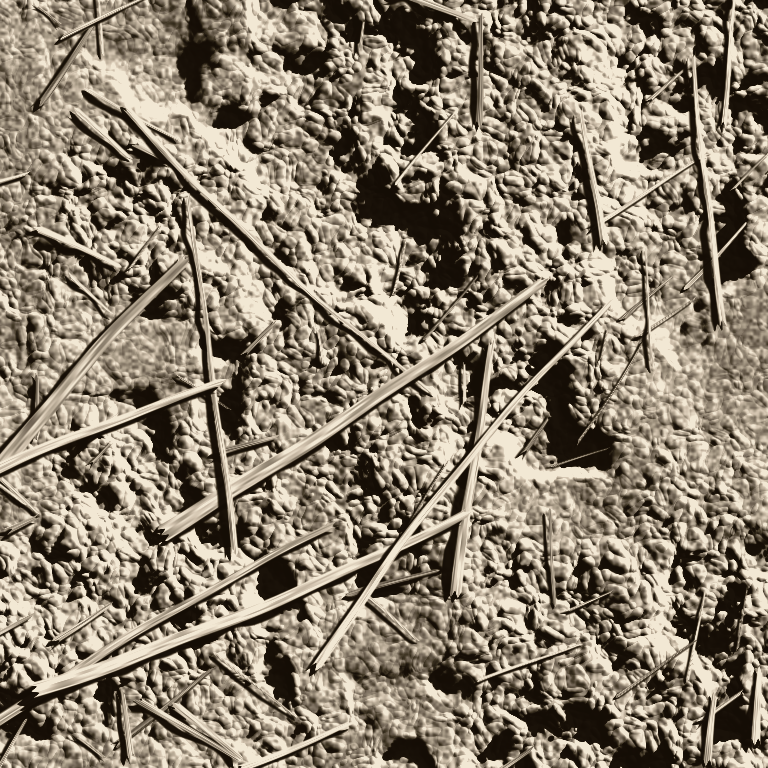
A WebGL 1 fragment shader for this texture:

```glsl
precision highp float;
// Dry cloddy soil in hard low sun, littered with straw stalks and their shadows.
uniform vec2 u_resolution;

const vec2 SUN = vec2(0.74, 0.67);   // ground direction towards the sun
const float SUN_SLOPE = 0.82;        // height gained per distance along a ray
const float EXPOSURE = 1.72;         // exponent that deepens the middle tones

const vec3 SHADOW = vec3(0.08, 0.05, 0.02);
const vec3 UMBER  = vec3(0.26, 0.22, 0.15);
const vec3 EARTH  = vec3(0.46, 0.41, 0.35);
const vec3 DUST   = vec3(0.65, 0.60, 0.52);
const vec3 SAND   = vec3(0.82, 0.76, 0.68);
const vec3 CREAM  = vec3(0.95, 0.91, 0.83);

float saturate(float x) { return clamp(x, 0.0, 1.0); }

vec3 hash3(vec2 p) {
  vec3 q = fract(p.xyx * vec3(0.1031, 0.1030, 0.0973));
  q += dot(q, q.yxz + 33.33);
  return fract((q.xxy + q.yzz) * q.zyx);
}

float noise(vec2 p) {
  vec2 i = floor(p), f = fract(p);
  f = f * f * (3.0 - 2.0 * f);
  float low = mix(hash3(i).x, hash3(i + vec2(1.0, 0.0)).x, f.x);
  float high = mix(hash3(i + vec2(0.0, 1.0)).x, hash3(i + 1.0).x, f.x);
  return mix(low, high, f.y);
}

// Rounded lumps of random size, one per cell; 0 on bare ground, 1 at the highest top
float clods(vec2 p) {
  vec2 cell = floor(p);
  float top = 0.0;
  for (int y = -1; y <= 1; y++)
    for (int x = -1; x <= 1; x++) {
      vec2 id = cell + vec2(float(x), float(y));
      vec3 rnd = hash3(id + 57.0);
      vec2 d = p - id - rnd.xy;
      float radius = mix(0.25, 0.8, rnd.z);
      top = max(top, radius * (1.0 - dot(d, d) / (radius * radius)));
    }
  return top;
}

float soilHeight(vec2 p) {
  vec2 warp = vec2(noise(p * 38.0), noise(p * 38.0 + 40.0)) - 0.5;
  vec2 q = p + 0.020 * warp;
  float rough = mix(0.42, 1.2, smoothstep(0.25, 0.7, noise(p * 5.5 + 21.0)));
  float broad = noise(p * 4.5 + 8.0) + 0.5 * (noise(q * 17.0) - 0.5);
  float pits = smoothstep(0.62, 0.86, broad);
  float lumps = 0.028 * clods(q * 12.0) + 0.021 * clods(q * 30.0 + 9.0)
              + 0.014 * clods(q * 70.0 + 30.0) + 0.0075 * noise(p * 140.0);
  return rough * lumps - 0.05 * pits;
}

// Sunlit brightness of the soil, with shadows found by stepping towards the sun
float soilTone(vec2 p) {
  float h = soilHeight(p);
  float facing = (h - soilHeight(p + SUN * 0.002)) / 0.002;
  float blocked = 0.0;
  for (int i = 1; i <= 9; i++) {
    float s = float(i) / 9.0;
    float reach = 0.0025 + 0.068 * s * s;
    blocked = max(blocked, soilHeight(p + SUN * reach) - h - SUN_SLOPE * reach);
  }
  float grain = noise(p * 230.0) - 0.5 + 0.6 * (noise(p * 9.0) - 0.5);
  float lit = 0.74 + 0.24 * facing + 0.34 * grain;
  return saturate(lit) * (1.0 - 0.88 * smoothstep(0.0, 0.005, blocked));
}

// Coordinates along (x) and across (y) a gently bent, slightly crooked stalk
vec2 stalkSpace(vec2 p, vec2 center, float angle, float bend) {
  vec2 axis = vec2(cos(angle), sin(angle)), d = p - center;
  vec2 q = vec2(dot(d, axis), dot(d, vec2(-axis.y, axis.x)));
  float crook = 0.0013 * sin(q.x * 27.0 + bend * 40.0);
  return vec2(q.x, q.y + bend * q.x * q.x + crook);
}

float stalkMask(vec2 q, vec2 halfSize, float blur) {
  float width = halfSize.y * (1.0 - 0.3 * q.x / halfSize.x);
  float ends = abs(q.x) - halfSize.x + 0.004 * sin(q.y * 700.0 + halfSize.x * 80.0);
  return smoothstep(blur, -blur, max(abs(q.y) - width, ends));
}

// Mostly rising to the right, some falling, a few upright
float stalkAngle(vec2 rnd) {
  if (rnd.x < 0.5) return mix(0.2, 1.05, rnd.y);
  if (rnd.x < 0.8) return mix(-0.8, -0.35, rnd.y);
  return mix(1.35, 1.75, rnd.y);
}

// Lays one stalk and its cast shadow over the tone beneath
float layStalk(float tone, float relief, vec2 p, float seed, vec2 minSize, vec2 maxSize, float pixel) {
  vec3 place = hash3(vec2(seed, 3.7)), look = hash3(vec2(seed, 71.3));
  vec2 halfSize = mix(minSize, maxSize, vec2(place.z, look.z * look.z));
  float angle = stalkAngle(look.xy);
  float bend = (fract(look.z * 17.0) - 0.5) * 0.45;
  vec2 q = stalkSpace(p, place.xy, angle, bend);
  float lift = (0.003 + 1.7 * halfSize.y) * (0.3 + 1.5 * relief);
  vec2 shade = stalkSpace(p + SUN * lift, place.xy, angle, bend);
  tone *= 1.0 - 0.9 * stalkMask(shade, halfSize * vec2(1.0, 1.15), 0.0018);
  float across = q.y / halfSize.y;
  float sunSide = across * dot(vec2(-sin(angle), cos(angle)), SUN);
  float fibre = noise(vec2(q.x * 30.0 + seed, across * 3.5)) - 0.5;
  float straw = mix(0.62, 1.08, fract(place.z * 7.0)) + 0.22 * sunSide + 0.45 * fibre;
  return mix(tone, saturate(straw), stalkMask(q, halfSize, pixel));
}

vec3 soilRamp(float tone) {
  float k = tone * 5.0;
  vec3 color = mix(SHADOW, UMBER, saturate(k));
  color = mix(color, EARTH, saturate(k - 1.0));
  color = mix(color, DUST, saturate(k - 2.0));
  color = mix(color, SAND, saturate(k - 3.0));
  return mix(color, CREAM, saturate(k - 4.0));
}

void main() {
  float pixel = 1.0 / min(u_resolution.x, u_resolution.y);
  vec2 p = gl_FragCoord.xy * pixel;
  float tone = soilTone(p);
  float relief = noise(p * 36.0);
  // Short broken litter first, long stalks on top
  for (int i = 0; i < 64; i++)
    tone = layStalk(tone, relief, p, float(i) + 5.0, vec2(0.018, 0.0012), vec2(0.09, 0.005), pixel);
  for (int i = 0; i < 10; i++)
    tone = layStalk(tone, relief, p, float(i) + 160.0, vec2(0.15, 0.0035), vec2(0.38, 0.013), pixel);
  gl_FragColor = vec4(soilRamp(pow(tone, EXPOSURE)), 1.0);
}
```
